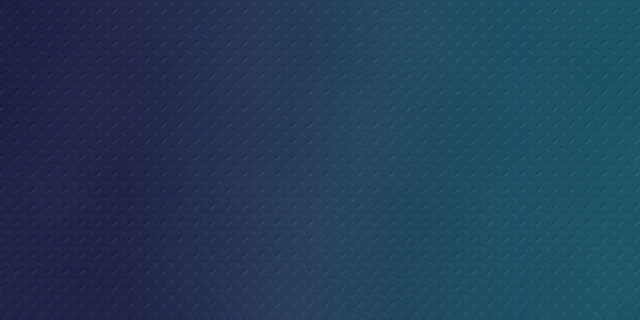
This texture is drawn by a Shadertoy shader. Its source:

```glsl
#define PERIOD 0.051                // repeat size, in canvas heights
#define ANCHOR vec2(0.7656, 0.559)  // centre of one rising tread
#define TREAD vec2(0.25, 0.088)     // half length and half width
#define BEND 0.6                    // bow of the falling treads
#define RELIEF 0.036                // strength of the bevel light
#define FACE 0.016                  // lift of the tread faces
#define CLOUD 0.010                 // broad tonal drift
#define GRAIN 0.012                 // fine surface wear
#define WEAR 0.25                   // variation between treads

const vec3 BANDS[6] = vec3[6](
    vec3(0.115, 0.132, 0.270), vec3(0.133, 0.147, 0.287),
    vec3(0.158, 0.221, 0.345), vec3(0.138, 0.277, 0.380),
    vec3(0.120, 0.318, 0.402), vec3(0.108, 0.330, 0.405));

vec2 hash2(vec2 p) {
    vec2 s = vec2(dot(p, vec2(127.1, 311.7)), dot(p, vec2(269.5, 183.3)));
    return fract(sin(s) * 43758.55);
}

// Distance to the nearest scattered point
float cellular(vec2 p) {
    vec2 cell = floor(p);
    float nearest = 2.0;
    for (int j = -1; j <= 1; j++)
        for (int i = -1; i <= 1; i++) {
            vec2 c = cell + vec2(i, j);
            nearest = min(nearest, length(c + hash2(c) - p));
        }
    return nearest;
}

// Colour bands from left to right
vec3 bandColor(float x) {
    vec3 color = BANDS[0];
    for (int i = 1; i < 6; i++)
        color = mix(color, BANDS[i], clamp(x * 5.0 - float(i - 1), 0.0, 1.0));
    return color;
}

// Raised height of one pointed tread lying along q.x
float tread(vec2 q, float bend, float blur) {
    q.y += bend * (q.x * q.x - 0.3 * TREAD.x * TREAD.x);
    float along = q.x / TREAD.x;
    float d = abs(q.y) - TREAD.y * (1.0 - along * along);
    return 1.0 - smoothstep(-blur, blur, d);
}

// One tread per cell; slope is 1 for rising, -1 for falling
float treadGrid(vec2 c, float slope, float bend, float blur) {
    vec2 cell = floor(c + 0.5);
    vec2 q = c - cell;
    vec2 local = vec2(q.x + slope * q.y, q.y - slope * q.x) * sqrt(0.5);
    float wear = 1.0 - WEAR * hash2(cell + 31.0 * slope).x;
    return wear * tread(local, bend, blur);
}

// Falling treads sit midway between the rising ones
float plate(vec2 p, float blur) {
    vec2 c = (p - ANCHOR) / PERIOD;
    return max(treadGrid(c, 1.0, 0.0, blur),
               treadGrid(c + 0.5, -1.0, BEND, blur));
}

void mainImage(out vec4 fragColor, in vec2 fragCoord) {
    vec2 p = fragCoord / iResolution.y;
    float x = fragCoord.x / iResolution.x;
    float blur = max(0.03, 0.6 / (iResolution.y * PERIOD));

    // Bevel lit from below right
    vec2 toLight = vec2(0.024, -0.052) * PERIOD;
    float height = plate(p, blur);
    float bevel = plate(p - toLight, blur) - plate(p + toLight, blur);

    // Broad drift and fine wear
    float cloud = sin(p.x * 7.0 + 1.5 * sin(p.y * 4.0 + 1.0))
                + 0.6 * sin(p.x * 13.0 - p.y * 5.0 + 2.0)
                + 0.4 * sin(p.y * 17.0 + p.x * 9.0);
    float grain = cellular(p * 90.0) - 0.45;

    vec3 color = bandColor(x);
    color += CLOUD * 0.5 * cloud + GRAIN * grain;
    color += FACE * height + RELIEF * bevel;
    fragColor = vec4(color, 1.0);
}
```
